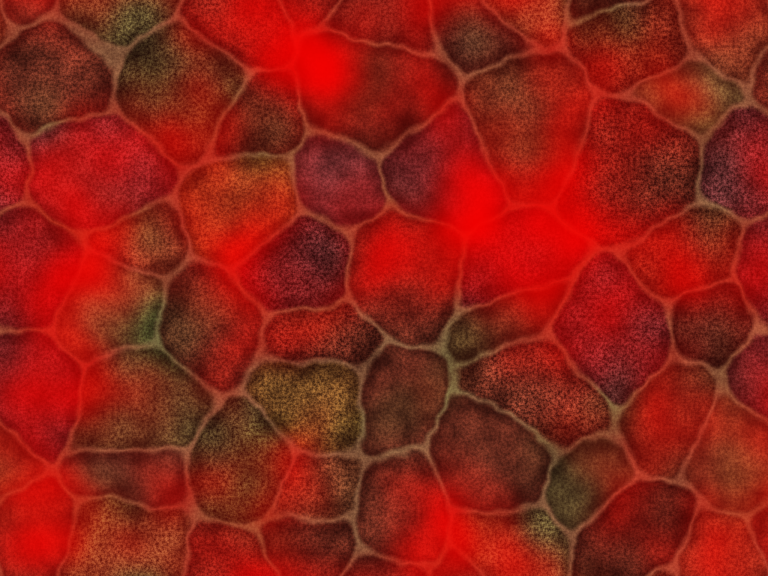
Reproduce this texture procedurally as a WebGL 2 fragment shader.

```glsl
#version 300 es
precision highp float;
precision highp int;

uniform vec2 u_resolution;
out vec4 fragColor;

const vec2 CANVAS = vec2(4.0, 3.0);      // size of the tile in working units
const vec2 STONE_GRID = vec2(6.0, 8.0);  // stones across and up, rows even
const vec2 STONE_JITTER = vec2(0.62, 0.85);
const float ROW_STAGGER = 0.25;
const float SIZE_VARIATION = 0.09;
const float CORNER_SHARPNESS = 48.0;
const float JOINT_WIDTH = 0.011;
const float JOINT_SOFTNESS = 0.016;
const float RIM_WIDTH = 0.085;
const float RIM_DARKNESS = 0.34;
const float GRAIN_STRENGTH = 0.62;
const float FLOOD_LEVEL = 0.37;
const float FLOOD_CONTRAST = 0.8;
const float FLOOD_MINIMUM = 0.09;
const vec3 FLOOD_COLOR = vec3(0.97, 0.0, 0.0);
const vec3 JOINT_COLOR = vec3(0.46, 0.37, 0.25);
const vec3 MOSS_TINT = vec3(0.84, 1.18, 1.05);
const vec3 STONE_COLORS[6] = vec3[6](
    vec3(0.30, 0.16, 0.11),   // maroon
    vec3(0.33, 0.23, 0.14),   // brown
    vec3(0.34, 0.27, 0.13),   // olive
    vec3(0.27, 0.28, 0.16),   // green
    vec3(0.31, 0.17, 0.17),   // plum
    vec3(0.24, 0.17, 0.12));  // umber

// Three random values in 0..1 for an integer cell
vec3 hash(vec2 cell, int seed) {
    uvec3 v = uvec3(uint(cell.x), uint(cell.y), uint(seed));
    v = v * 1664525u + 1013904223u;
    v.x += v.y * v.z; v.y += v.z * v.x; v.z += v.x * v.y;
    v ^= v >> 16u;
    v.x += v.y * v.z; v.y += v.z * v.x; v.z += v.x * v.y;
    return vec3(v >> 8u) / 16777216.0;
}

float cornerSlope(vec2 cell, vec2 offset, vec2 period, int seed) {
    float angle = 6.28319 * hash(mod(cell, period), seed).x;
    return dot(vec2(cos(angle), sin(angle)), offset);
}

// Gradient noise that wraps at the canvas edges; scale is a whole number
float noise(vec2 p, float scale, int seed) {
    vec2 period = CANVAS * scale;
    p *= scale;
    vec2 i = floor(p), f = p - i;
    vec2 w = f * f * f * (f * (f * 6.0 - 15.0) + 10.0);
    vec2 e = vec2(1.0, 0.0);
    float low = mix(cornerSlope(i, f, period, seed),
                    cornerSlope(i + e.xy, f - e.xy, period, seed), w.x);
    float high = mix(cornerSlope(i + e.yx, f - e.yx, period, seed),
                     cornerSlope(i + e.xx, f - e.xx, period, seed), w.x);
    return mix(low, high, w.y);
}

// Center of a stone in xy, its size weight in z
vec3 stoneSite(vec2 cell) {
    vec3 random = hash(mod(cell, STONE_GRID), 1);
    vec2 shift = STONE_JITTER * (random.xy - 0.5);
    shift.x += ROW_STAGGER * (2.0 * mod(cell.y, 2.0) - 1.0);
    return vec3((cell + 0.5 + shift) * CANVAS / STONE_GRID, SIZE_VARIATION * random.z);
}

float power(vec2 p, vec3 site) {
    return dot(p - site.xy, p - site.xy) - site.z;
}

// Rounded distance to the stone's border; also returns its cell
float stoneBorder(vec2 p, out vec2 nearest) {
    vec2 home = floor(p * STONE_GRID / CANVAS);
    float best = 1e5;
    for (int y = -3; y <= 3; y++)
    for (int x = -2; x <= 2; x++) {
        vec2 cell = home + vec2(x, y);
        float d = power(p, stoneSite(cell));
        if (d < best) { best = d; nearest = cell; }
    }
    vec3 site = stoneSite(nearest);
    float sum = 0.0;
    for (int y = -3; y <= 3; y++)
    for (int x = -2; x <= 2; x++) {
        if (x == 0 && y == 0) continue;
        vec3 other = stoneSite(nearest + vec2(x, y));
        float gap = max(distance(other.xy, site.xy), 0.05);
        sum += exp(-CORNER_SHARPNESS * 0.5 * (power(p, other) - best) / gap);
    }
    return -log(sum) / CORNER_SHARPNESS;
}

void main() {
    vec2 p = gl_FragCoord.xy / u_resolution * CANVAS;

    // Stones with slightly wavy outlines
    vec2 warp = 0.05 * vec2(noise(p, 4.0, 2), noise(p, 4.0, 3))
              + 0.02 * vec2(noise(p, 13.0, 4), noise(p, 13.0, 5));
    vec2 cell;
    float border = stoneBorder(p + warp, cell);
    vec3 pick = hash(mod(cell, STONE_GRID), 6);

    // Fine speckle and broader mottling
    float grain = noise(p, 64.0, 7) + 0.6 * noise(p, 128.0, 8) + 0.4 * noise(p, 29.0, 16);
    float mottle = noise(p, 5.0, 9) + 0.7 * noise(p, 12.0, 10);

    // Stone surface, darker towards its rim
    float rim = smoothstep(JOINT_WIDTH, JOINT_WIDTH + RIM_WIDTH, border + 0.04 * mottle);
    float shade = mix(1.0 - RIM_DARKNESS, 1.06, rim) * (0.8 + 0.4 * pick.y);
    shade *= 1.0 + 0.45 * mottle;
    shade *= max(0.2, 1.0 + GRAIN_STRENGTH * (0.6 + 0.8 * pick.z) * grain);
    vec3 stone = STONE_COLORS[int(pick.x * 6.0) % 6] * shade;

    // Joints between the stones
    float joint = 1.0 - smoothstep(JOINT_WIDTH - JOINT_SOFTNESS,
                                   JOINT_WIDTH + JOINT_SOFTNESS, border);
    vec3 mortar = JOINT_COLOR * (1.0 + 0.3 * mottle + 0.25 * grain);
    vec3 ground = mix(stone, mortar, joint);
    float moss = smoothstep(0.0, 0.45, noise(p + 0.37, 2.0, 12));
    ground *= mix(vec3(1.0), MOSS_TINT, moss);

    // Red clouds flooding the paving
    vec2 q = p + vec2(0.41, 0.63);
    float cloud = noise(q, 1.0, 13) + 0.6 * noise(q, 2.0, 14)
                + 0.25 * noise(q, 4.0, 15);
    float flood = smoothstep(0.0, 1.0, FLOOD_LEVEL + FLOOD_CONTRAST * cloud);
    flood = mix(FLOOD_MINIMUM, 1.0, flood);
    float relief = mix(clamp(0.65 + 0.3 * shade, 0.6, 1.1), 1.0, max(joint, flood));
    vec3 color = mix(ground, FLOOD_COLOR * relief, flood);

    fragColor = vec4(clamp(color, 0.0, 1.0), 1.0);
}
```
